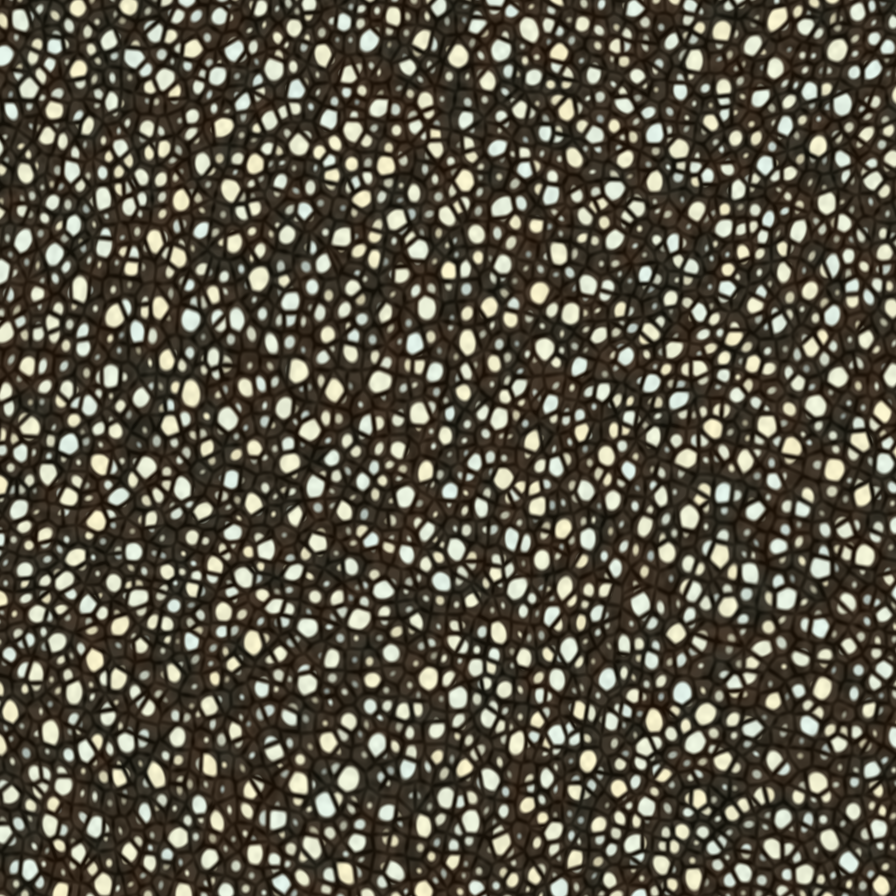
Give the GLSL for this texture, as a three.js fragment shader.

```glsl
// Pebbled ray-skin leather: pale rounded grains of mixed size set in dark, creased skin.
varying vec2 vUv;

// Layout, in grain cells across the canvas
const vec2 CELLS = vec2(54.0, 48.0);
const float LEAN = 0.17;          // tilt of the grain columns, radians
const float WARP = 1.6;           // slow drift of the columns, in cells
const float JITTER = 0.86;

// Grain shape, in cells
const vec2 SMALL_RADIUS = vec2(0.15, 0.41);
const vec2 LARGE_RADIUS = vec2(0.43, 0.64);
const float LARGE_PERIOD = 5.0;   // one large grain in this many cells
const float GAP = 0.11;           // half width of the skin between grains
const float ROUNDING = 0.10;
const float STRETCH = 0.20;
const vec2 EDGE = vec2(-0.10, 0.15);

// Colours
const vec3 CREASE = vec3(0.065, 0.063, 0.035);
const vec3 SKIN = vec3(0.235, 0.225, 0.185);
const vec3 RUST = vec3(0.045, 0.0, -0.015);
const vec3 IVORY = vec3(0.96, 0.96, 0.89);
const vec3 WARM_TINT = vec3(0.03, 0.0, -0.09);
const vec3 COOL_TINT = vec3(-0.07, 0.0, 0.04);

vec2 hash22(vec2 p) {
  vec3 q = fract(p.xyx * vec3(0.1031, 0.1030, 0.0973));
  q += dot(q, q.yzx + 33.33);
  return fract((q.xx + q.yz) * q.zy);
}

float valueNoise(vec2 p) {
  vec2 cell = floor(p);
  vec2 f = fract(p);
  f = f * f * (3.0 - 2.0 * f);
  float bottom = mix(hash22(cell).x, hash22(cell + vec2(1.0, 0.0)).x, f.x);
  float top = mix(hash22(cell + vec2(0.0, 1.0)).x, hash22(cell + 1.0).x, f.x);
  return mix(bottom, top, f.y);
}

float smoothMin(float a, float b, float k) {
  float h = max(k - abs(a - b), 0.0) / k;
  return min(a, b) - 0.25 * h * h * k;
}

// Grain centre in xy, radius in z; large grains sit on a sparse skewed lattice
vec3 grainAt(vec2 cell) {
  vec2 offset = 0.5 + JITTER * (hash22(cell) - 0.5);
  float size = hash22(cell + 71.0).x;
  bool isLarge = mod(cell.x + 2.0 * cell.y + 0.5, LARGE_PERIOD) < 1.0;
  float radius = isLarge ? mix(LARGE_RADIUS.x, LARGE_RADIUS.y, size)
                         : mix(SMALL_RADIUS.x, SMALL_RADIUS.y, size * size);
  return vec3(cell + offset, radius);
}

// Distance to an ellipse-like outline turned by a random angle
float grainOutline(vec2 d, float radius, vec2 seed) {
  float angle = 1.57 + 2.4 * (seed.x - 0.5);
  vec2 axis = vec2(cos(angle), sin(angle));
  vec2 local = vec2(dot(d, axis), dot(d, vec2(-axis.y, axis.x)));
  float s = STRETCH * seed.y;
  return radius - length(local * vec2(1.0 - s, 1.0 + s));
}

void main() {
  // Leaning, gently warped grid
  float c = cos(LEAN), s = sin(LEAN);
  vec2 p = mat2(c, s, -s, c) * vUv * CELLS;
  p += WARP * vec2(valueNoise(vUv * 4.0), valueNoise(vUv * 4.0 + 19.0));
  vec2 home = floor(p);

  // Owner of this point in the size-weighted cell diagram
  vec3 owner = vec3(0.0);
  vec2 ownerCell = home;
  float ownerPower = 100.0;
  for (int y = -2; y <= 2; y++) {
    for (int x = -2; x <= 2; x++) {
      vec2 cell = home + vec2(float(x), float(y));
      vec3 grain = grainAt(cell);
      vec2 d = p - grain.xy;
      float power = dot(d, d) - grain.z * grain.z;
      if (power < ownerPower) {
        ownerPower = power;
        owner = grain;
        ownerCell = cell;
      }
    }
  }

  // Rounded distance to the borders of that cell
  float border = 2.0;
  for (int y = -2; y <= 2; y++) {
    for (int x = -2; x <= 2; x++) {
      vec3 grain = grainAt(home + vec2(float(x), float(y)));
      float spacing = distance(grain.xy, owner.xy);
      if (spacing > 0.001) {
        vec2 d = p - grain.xy;
        float power = dot(d, d) - grain.z * grain.z;
        border = smoothMin(border, (power - ownerPower) / (2.0 * spacing), ROUNDING);
      }
    }
  }

  vec2 seed = hash22(ownerCell + 137.0);
  vec2 tintSeed = hash22(ownerCell + 211.0);
  float outline = grainOutline(p - owner.xy, owner.z, seed);
  float inside = smoothMin(border - GAP, outline, ROUNDING);

  // Skin: dark creases, mottled ridges and a faint rusty cast
  float mottle = valueNoise(p * 2.6);
  float ridge = smoothstep(0.0, 0.20, border) * 0.6 + mottle * 0.65 - 0.1;
  vec3 skin = mix(CREASE, SKIN, clamp(ridge, 0.0, 1.0));
  skin += RUST * valueNoise(p * 0.7 + 40.0);

  // Grains: ivory with slight tints, the small ones duller
  float fullness = smoothstep(SMALL_RADIUS.x, LARGE_RADIUS.x, owner.z);
  float brightness = mix(mix(0.60, 0.96, tintSeed.y), 1.0, fullness);
  brightness *= 0.94 + 0.08 * valueNoise(p * 3.0 + 9.0);
  vec3 ivory = IVORY + mix(WARM_TINT, COOL_TINT, tintSeed.x);
  float cover = smoothstep(EDGE.x, EDGE.y, inside);

  gl_FragColor = vec4(mix(skin, ivory * brightness, cover), 1.0);
}
```
